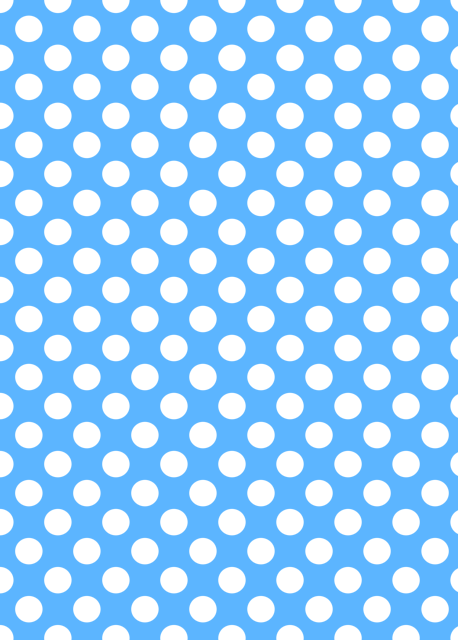
A WebGL 1 fragment shader for this pattern:

```glsl
precision highp float;
// White polka dots in staggered rows on a flat sky-blue ground.

uniform vec2 u_resolution;

// Approximate signed distance to an ellipse centred on the origin.
float ellipseDistance(vec2 p, vec2 radii) {
  float k = length(p / radii);
  float slope = length(p / (radii * radii));
  return k * (k - 1.0) / max(slope, 0.001);
}

// Distance to the nearest dot of a unit grid with dots at cell centres.
float dotGrid(vec2 p) {
  return ellipseDistance(fract(p) - 0.5, vec2(0.236, 0.228));
}

void main() {
  // Cells measured from the top left, about eleven to the canvas height.
  float cellsDown = 11.028;
  vec2 fromTopLeft = vec2(gl_FragCoord.x, u_resolution.y - gl_FragCoord.y);
  vec2 cell = fromTopLeft / u_resolution.y * cellsDown + 0.003;

  // Two interleaved grids, the second shifted by half a cell.
  float dist = min(dotGrid(cell), dotGrid(cell + 0.5));

  // Edge softened over one pixel.
  float pixel = cellsDown / u_resolution.y;
  float coverage = 1.0 - smoothstep(-0.75 * pixel, 0.75 * pixel, dist);

  vec3 skyBlue = vec3(0.36, 0.71, 1.0);
  vec3 white = vec3(1.0);
  gl_FragColor = vec4(mix(skyBlue, white, coverage), 1.0);
}
```
